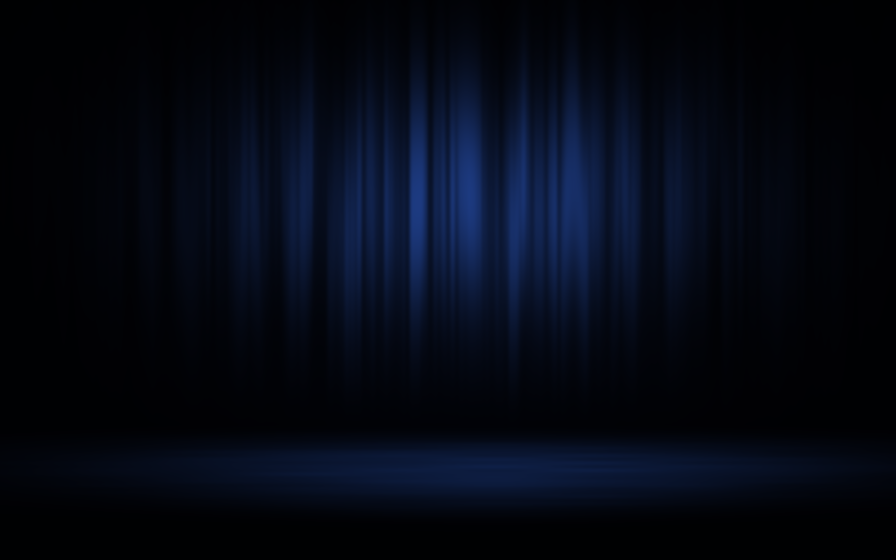
This background is drawn by a Shadertoy shader. Its source:

```glsl
// A dark stage: a blue spotlight falls on a pleated curtain above a dim floor.
// Stretched value noise forms the folds; soft Gaussian pools form the light.
// All positions are fractions of the canvas width and height.

const vec3 SHADOW = vec3(0.001, 0.002, 0.009);
const vec3 CURTAIN_BLUE = vec3(0.116, 0.236, 0.515);
const vec3 FLOOR_BLUE = vec3(0.052, 0.114, 0.250);

const vec2 SPOT_CENTER = vec2(0.515, 0.635);
const float SPOT_WIDTH = 0.172;
const float SPOT_RISE = 0.145;     // spread above the center
const float SPOT_DROP = 0.140;     // spread below the center
const float HEM_RAGGEDNESS = 0.08; // height change from fold to fold

const float PLEAT_PERIOD = 0.060;
const float PLEAT_PHASE = 0.400;   // x of one bright pleat
const float FOLD_FREQUENCY = 66.0;
const float FOLD_DETAIL = 0.75;    // weight of each finer octave
const int FOLD_OCTAVES = 3;
const float CREASE_LIGHT = 0.30;   // light left in the deepest crease

const float FLOOR_CENTER = 0.540;
const float FLOOR_WIDTH = 0.275;
const float FLOOR_BACK = 0.242;
const float FLOOR_FRONT = 0.055;

float hash(vec2 p) {
    vec3 q = fract(vec3(p.xyx) * 0.1031);
    q += dot(q, q.yzx + 33.33);
    return fract((q.x + q.y) * q.z);
}

float valueNoise(vec2 p) {
    vec2 cell = floor(p);
    vec2 f = fract(p);
    f = f * f * (3.0 - 2.0 * f);
    float low = mix(hash(cell), hash(cell + vec2(1.0, 0.0)), f.x);
    float high = mix(hash(cell + vec2(0.0, 1.0)), hash(cell + vec2(1.0)), f.x);
    return mix(low, high, f.y);
}

float gaussian(float d, float spread) {
    float t = d / spread;
    return exp(-0.5 * t * t);
}

// Brightness of the hanging cloth, from deep crease to lit ridge.
float curtainFolds(vec2 uv) {
    float sum = 0.0;
    float total = 0.0;
    float weight = 1.0;
    float frequency = FOLD_FREQUENCY;
    for (int i = 0; i < FOLD_OCTAVES; i++) {
        vec2 p = vec2(uv.x * frequency, uv.y * 1.6);
        sum += weight * valueNoise(p + 17.3 * float(i + 1));
        total += weight;
        weight *= FOLD_DETAIL;
        frequency *= 1.75;
    }
    float pleat = cos(6.28318 * (uv.x - PLEAT_PHASE) / PLEAT_PERIOD);
    float ridge = smoothstep(0.16, 0.80, sum / total + 0.09 * pleat);
    return mix(CREASE_LIGHT, 1.0, ridge);
}

// Spotlight with a different reach on each fold.
float curtainLight(vec2 uv) {
    vec2 d = uv - SPOT_CENTER;
    float ragged = valueNoise(vec2(uv.x * 75.0, 4.7)) - 0.5;
    d.y += HEM_RAGGEDNESS * ragged;
    float spread = mix(SPOT_DROP, SPOT_RISE, smoothstep(-0.05, 0.05, d.y));
    float light = gaussian(d.x, SPOT_WIDTH) * gaussian(d.y, spread);
    return light * smoothstep(0.20, 0.34, uv.y);
}

// Wide pool on the floor, with faint level streaks.
float floorLight(vec2 uv) {
    float across = gaussian(uv.x - FLOOR_CENTER, FLOOR_WIDTH);
    float front = FLOOR_FRONT + 0.022 * (1.0 - across);
    float back = 1.0 - smoothstep(FLOOR_BACK - 0.080, FLOOR_BACK, uv.y);
    float near = smoothstep(front, front + 0.110, uv.y);
    float streaks = valueNoise(vec2(uv.x * 9.0, uv.y * 150.0));
    return across * back * near * mix(0.86, 1.10, streaks);
}

void mainImage(out vec4 fragColor, in vec2 fragCoord) {
    vec2 uv = fragCoord / iResolution.xy;

    vec3 color = SHADOW;
    color += CURTAIN_BLUE * curtainLight(uv) * curtainFolds(uv);
    color += FLOOR_BLUE * floorLight(uv);

    // Weak haze joins the curtain to the floor.
    float haze = gaussian(uv.x - 0.52, 0.22) * gaussian(uv.y - 0.30, 0.10);
    color += vec3(0.003, 0.007, 0.018) * haze;

    fragColor = vec4(color, 1.0);
}
```
